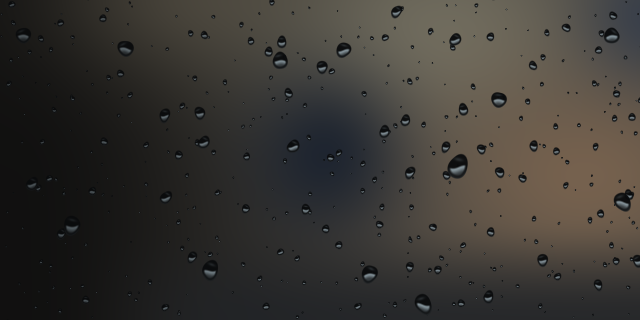
Reproduce this texture procedurally as a Shadertoy shader.

```glsl
const vec3 NIGHT = vec3(0.065, 0.064, 0.062);
const vec3 DUSK = vec3(0.29, 0.275, 0.25);
const vec3 OLIVE = vec3(0.44, 0.425, 0.37);
const vec3 UMBER = vec3(0.30, 0.28, 0.24);
const vec3 CLAY = vec3(0.46, 0.38, 0.305);
const vec3 NAVY = vec3(0.10, 0.13, 0.18);
const vec3 SLATE = vec3(0.21, 0.24, 0.29);
const vec3 GROUND = vec3(0.125, 0.135, 0.15);
const vec3 DROP_DARK = vec3(0.035, 0.04, 0.045);
const vec3 DROP_LIGHT = vec3(0.54, 0.60, 0.63);

// Per drop layer, from tiny to large; lengths in canvas heights
const int LAYERS = 4;
const vec4 CELL = vec4(0.047, 0.072, 0.122, 0.25);
const vec4 SHARE = vec4(0.27, 0.36, 0.50, 0.42);
const vec4 MIN_RADIUS = vec4(0.0025, 0.0055, 0.011, 0.024);
const vec4 MAX_RADIUS = vec4(0.0045, 0.0100, 0.020, 0.034);

vec3 hash3(vec2 cell, float seed) {
    vec3 h = fract(vec3(cell.xyx) * vec3(0.1031, 0.1030, 0.0973) + seed * 0.137);
    h += dot(h, h.yxz + 33.33);
    return fract((h.xxy + h.yzz) * h.zyx);
}

float blob(vec2 p, vec2 center, vec2 size) {
    vec2 q = (p - center) / size;
    return exp(-dot(q, q));
}

// Blurred evening scene behind the glass, x from 0 to 2
vec3 backdrop(vec2 p) {
    vec3 color = mix(NIGHT, DUSK, smoothstep(0.05, 1.5, p.x));
    color = mix(color, UMBER, 0.85 * blob(p, vec2(0.65, 1.02), vec2(0.48, 0.27)));
    color = mix(color, OLIVE, blob(p, vec2(1.38, 0.88), vec2(0.52, 0.36)));
    color = mix(color, CLAY, blob(p, vec2(1.83, 0.45), vec2(0.46, 0.33)));
    color = mix(color, NAVY, 0.9 * blob(p, vec2(1.02, 0.52), vec2(0.24, 0.25)));
    color = mix(color, SLATE, 0.9 * blob(p, vec2(2.05, 0.95), vec2(0.22, 0.20)));
    return mix(color, GROUND, 0.85 * smoothstep(0.32, 0.0, p.y) * smoothstep(0.2, 0.8, p.x));
}

// Drop in its own frame, radius 1: colour and coverage
vec4 shadeDrop(vec2 q, vec3 rnd, float blur, float light) {
    float tilt = (rnd.x - 0.5) * 1.3;
    vec2 s = mat2(cos(tilt), sin(tilt), -sin(tilt), cos(tilt)) * q;
    s /= vec2(0.92, 1.0 + 0.25 * rnd.y);
    float angle = atan(s.y, s.x);
    float outline = 1.0 + 0.06 * sin(2.0 * angle + 6.3 * rnd.z)
                        + 0.05 * sin(3.0 * angle + 6.3 * rnd.y);
    float d = length(s) / outline;
    float cover = 1.0 - smoothstep(1.0 - blur, 1.0 + blur, d);

    // Bright refracted sky: crisp upper edge, fading to a dark lower rim
    float horizon = 0.02 + 0.3 * (rnd.x - 0.5) * q.x + 0.12 * sin(3.0 * q.x + 6.3 * rnd.z);
    float below = horizon - q.y;
    float sky = smoothstep(-blur, 0.12 + blur, below)
              * (1.0 - smoothstep(0.66 - blur, 0.90, d))
              * mix(1.0, 0.35, smoothstep(0.1, 0.75, below));
    float sheen = 0.22 * blob(s, vec2(-0.1, 0.58), vec2(0.45, 0.14));
    float rim = 0.16 * smoothstep(0.75, 0.97, d) * smoothstep(0.2, -0.8, q.y);
    return vec4(mix(DROP_DARK, DROP_LIGHT, (sky + sheen + rim) * light), cover);
}

void mainImage(out vec4 fragColor, in vec2 fragCoord) {
    vec2 p = fragCoord / iResolution.y;
    vec2 scene = fragCoord / iResolution.xy * vec2(2.0, 1.0);
    float pixel = 1.0 / iResolution.y;
    vec3 color = backdrop(scene);
    float light = mix(0.55, 1.0, smoothstep(0.0, 1.1, scene.x));

    // Scattered drops, large ones on top
    for (int layer = 0; layer < LAYERS; layer++) {
        float size = CELL[layer];
        vec2 home = floor(p / size);
        for (int k = 0; k < 9; k++) {
            vec2 cell = home + vec2(k % 3 - 1, k / 3 - 1);
            vec3 place = hash3(cell + 17.0, float(layer) + 1.0);
            if (place.z > SHARE[layer]) continue;
            vec3 rnd = hash3(cell + 71.0, float(layer) + 6.0);
            float radius = mix(MIN_RADIUS[layer], MAX_RADIUS[layer], rnd.z * rnd.z);
            vec2 q = (p - (cell + 0.08 + 0.84 * place.xy) * size) / radius;
            if (dot(q, q) > 4.0) continue;
            float blur = clamp(0.8 * pixel / radius, 0.05, 0.6);
            vec4 drop = shadeDrop(q, rnd, blur, light);
            color = mix(color, drop.rgb, 0.95 * drop.a);
        }
    }
    fragColor = vec4(color, 1.0);
}
```
